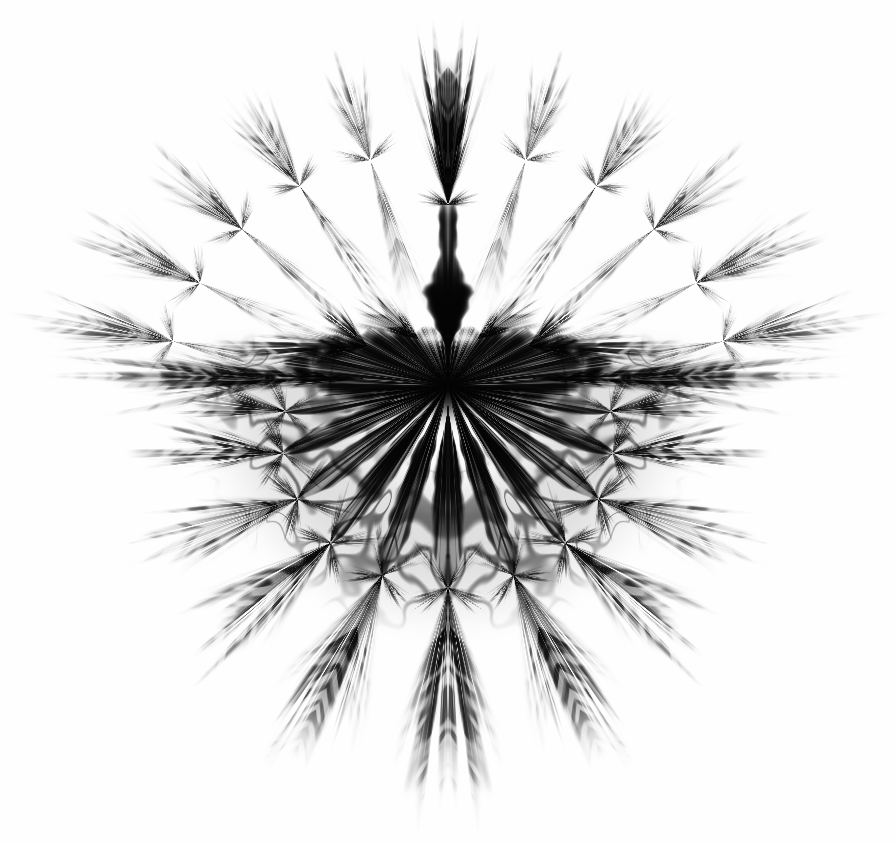
A WebGL 1 fragment shader for this background:

```glsl
precision highp float;

uniform vec2 u_resolution;

const float PI = 3.14159265;
const float CENTER_Y = 0.5436;
const float NODE_RADIUS = 0.24;
const float LEAF_SPREAD = 0.15;
const float FAN_SPREAD = 0.38;
const float FAINT_INK = 0.75;
const float INK_GAIN = 2.6;
const vec3 PAPER = vec3(0.995);
const vec3 INK = vec3(0.01);

float hash(vec2 p) {
  return fract(sin(dot(p, vec2(127.1, 311.7))) * 43758.5453);
}

float noise(vec2 p) {
  vec2 i = floor(p), f = fract(p);
  f = f * f * (3.0 - 2.0 * f);
  return mix(mix(hash(i), hash(i + vec2(1.0, 0.0)), f.x),
             mix(hash(i + vec2(0.0, 1.0)), hash(i + 1.0), f.x), f.y);
}

// Local frame whose +y axis points along an angle measured from up.
vec2 aim(vec2 p, float angle) {
  float s = sin(angle), c = cos(angle);
  return vec2(p.x * c - p.y * s, p.x * s + p.y * c);
}

vec2 polarPoint(float angle, float radius) {
  return radius * vec2(sin(angle), cos(angle));
}

// Fine fibres running outward from a point.
float strands(float a, float r, float seed) {
  float n = 0.55 * noise(vec2(a * 38.0, r * 10.0) + seed)
          + 0.45 * noise(vec2(a * 105.0, r * 16.0) + seed * 2.0);
  return smoothstep(0.22, 0.72, n);
}

// Leaf that closes at its far end.
float leaf(vec2 q, float len, float spread, float seed) {
  float r = length(q), t = r / len;
  float a = atan(q.x, q.y);
  float ragged = noise(vec2(a * 14.0, r * 65.0) + seed);
  float width = spread * (1.0 - 0.92 * t * t * t) * (0.8 + 0.35 * ragged);
  float body = 1.0 - smoothstep(0.55, 1.0, abs(a) / max(width, 0.001));
  float tone = mix(1.6, 0.75, smoothstep(0.3, 0.8, t));
  return body * (0.2 + strands(a, r, seed)) * tone * (1.0 - smoothstep(0.95, 1.05, t));
}

// Open fan with needle tips and slanting barbs.
float fan(vec2 q, float len, float spread, float seed) {
  float r = length(q);
  float a = atan(q.x, q.y);
  float side = abs(a) / spread;
  float needle = noise(vec2(a * 24.0, seed));
  float t = r / (len * (0.5 + 0.5 * needle) * (1.15 - 0.4 * min(side, 1.0)));
  float body = 1.0 - smoothstep(0.3, 1.0, side);
  vec2 slant = aim(vec2(abs(q.x), q.y), 0.55);
  float barbs = smoothstep(0.3, 0.75, noise(slant * vec2(210.0, 45.0) + seed));
  float fibre = strands(a, r, seed) * (0.35 + 0.9 * barbs);
  float fade = 1.0 - smoothstep(0.1, 1.0, t);
  return body * fade * (fibre + 0.5 * exp(-r * 45.0));
}

// Lower spokes, each with a fan and side sprouts at its node.
float lowerSpokes(vec2 p) {
  float ink = 0.0;
  for (int i = 0; i < 6; i++) {
    float k = float(i);
    float a = 0.345 * k - 0.0125 * k * k;
    float radius = NODE_RADIUS - 0.0018 * k * k;
    float spread = LEAF_SPREAD;
    if (i == 0) spread *= 1.3 * smoothstep(0.0, 0.1, length(p));
    ink += leaf(aim(p, PI - a), radius, spread, 3.0 + k * 7.0);

    vec2 q = p - polarPoint(PI - a, radius);
    q = aim(q, PI - min(a * 1.38, 1.72));
    ink += 1.15 * fan(q, 0.3 - 0.03 * k, FAN_SPREAD, 11.0 + k * 5.0);
    vec2 m = vec2(abs(q.x), q.y);
    ink += 0.8 * fan(aim(m, 1.05), 0.055, 0.5, 41.0 + k);
    ink += 0.6 * fan(aim(m, 2.55), 0.075, 0.3, 61.0 + k);
  }
  return ink;
}

// Pale plumes on the upper side.
float upperPlumes(vec2 p) {
  float ink = 0.0;
  for (int i = 1; i < 6; i++) {
    float k = float(i);
    float a = 0.345 * k - 0.0125 * k * k;
    float radius = 0.27 + 0.012 * k;
    vec2 q = aim(p - polarPoint(a, radius), a * 0.96);
    ink += 0.8 * fan(q, 0.125 + 0.012 * k, 0.42, 83.0 + k * 3.0);
    ink += 0.5 * fan(aim(vec2(abs(q.x), q.y), 1.1), 0.05, 0.4, 91.0 + k);
    ink += 0.45 * fan(vec2(q.x, -q.y), 0.23, 0.17, 101.0 + k);
  }
  return ink * FAINT_INK;
}

// Upright plume: solid stem, feathered head and small whorls.
float crown(vec2 p) {
  float rise = smoothstep(0.035, 0.11, p.y);
  float width = 0.002 + 0.026 * rise * (1.0 - 0.65 * smoothstep(0.1, 0.16, p.y));
  width *= 0.8 + 0.4 * noise(vec2(p.x * 60.0, p.y * 90.0));
  float span = smoothstep(0.0, 0.03, p.y) * (1.0 - smoothstep(0.19, 0.225, p.y));
  float stem = (1.0 - smoothstep(0.5, 1.1, p.x / width)) * span;
  stem *= mix(2.0, 0.4 + strands(p.x * 4.0, p.y, 7.0), smoothstep(0.09, 0.16, p.y));
  vec2 q = p - vec2(0.0, 0.214);
  float head = 1.7 * fan(q, 0.23, 0.42, 19.0) + leaf(q, 0.16, 0.3, 23.0) * 0.55;
  return stem + head + fan(aim(q, 1.2), 0.04, 0.6, 29.0);
}

// Dark shoulders beside the centre, with horizontal wings.
float shoulders(vec2 p) {
  float grain = noise(p * 75.0) - 0.5;
  vec2 e = (p - vec2(0.065, 0.021)) / vec2(0.13, 0.04);
  float mass = 1.0 - smoothstep(0.55, 1.15, length(e) + 0.45 * grain);
  float ink = mass * (0.35 + 1.2 * strands(atan(p.x, p.y), length(p), 31.0));
  ink += 1.3 * fan(aim(p - vec2(0.035, 0.055), 0.95), 0.1, 0.6, 37.0);
  ink += 1.3 * fan(aim(p - vec2(0.096, 0.047), 0.9), 0.085, 0.45, 43.0);
  ink += 1.2 * fan(aim(p - vec2(0.096, 0.047), 1.65), 0.18, 0.4, 47.0);
  ink += 1.5 * fan(aim(p - vec2(0.1, 0.008), 1.56), 0.38, 0.16, 53.0);
  ink += 1.1 * fan(aim(p - vec2(0.19, 0.005), 1.55), 0.28, 0.32, 59.0);
  return ink + 1.2 * exp(-dot(p, p) / 0.0006);
}

// Thin grey web around the lower nodes.
float web(vec2 p) {
  float r = length(p);
  float ridge = abs(noise(p * 42.0 + 2.5 * noise(p * 24.0)) - 0.5);
  float ring = smoothstep(0.08, 0.17, r) * (1.0 - smoothstep(0.2, 0.31, r));
  float below = 1.0 - smoothstep(0.0, 0.07, p.y);
  return ring * below * (0.05 + 0.3 * (1.0 - smoothstep(0.0, 0.13, ridge)));
}

void main() {
  vec2 p = gl_FragCoord.xy / u_resolution.y;
  p -= vec2(0.5 * u_resolution.x / u_resolution.y, CENTER_Y);
  p.x = abs(p.x);
  float ink = lowerSpokes(p) + upperPlumes(p) + crown(p) + shoulders(p) + web(p);
  gl_FragColor = vec4(mix(INK, PAPER, exp(-INK_GAIN * ink)), 1.0);
}
```
